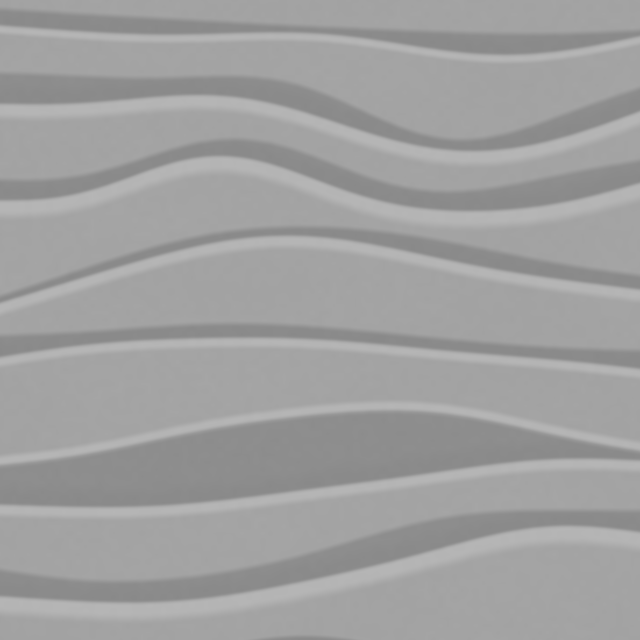
Reproduce this pattern procedurally as a three.js fragment shader.

```glsl
// Seven grey, softly embossed wavy folds, each a dark shadow above a pale ridge.
varying vec2 vUv;

const float PI = 3.14159265;
const float GRID = 768.0; // design units across the canvas
const float BASE = 0.64;
const float SHADOW = 0.542;
const float RIDGE = 0.708;

float hash(vec2 p) {
  return fract(sin(dot(p, vec2(127.1, 311.7))) * 43758.55);
}

float noise(vec2 p) {
  vec2 cell = floor(p);
  vec2 f = fract(p);
  f = f * f * (3.0 - 2.0 * f);
  float low = mix(hash(cell), hash(cell + vec2(1.0, 0.0)), f.x);
  float high = mix(hash(cell + vec2(0.0, 1.0)), hash(cell + 1.0), f.x);
  return mix(low, high, f.y);
}

// Straight run between two end heights plus five sine harmonics
float wave(float x, vec2 ends, vec3 low, vec2 high) {
  float a = PI * x;
  return mix(ends.x, ends.y, x)
    + dot(low, sin(a * vec3(1.0, 2.0, 3.0)))
    + dot(high, sin(a * vec2(4.0, 5.0)));
}

// Soft pale strip that starts at depth zero
float ridgeMask(float depth, float width) {
  return smoothstep(-1.0, 5.0, depth)
    * (1.0 - smoothstep(0.55 * width, 1.2 * width, depth));
}

// Shadow of the given thickness above the crease, ridge below it
float fold(float tone, float depth, float thickness, float width) {
  float shadow = smoothstep(-4.0, 5.0, depth + thickness)
    * (1.0 - smoothstep(-3.0, 3.0, depth));
  float shade = SHADOW + 0.012 * smoothstep(-8.0, -30.0, depth);
  tone = mix(tone, shade, shadow);
  return mix(tone, RIDGE, ridgeMask(depth, width));
}

void main() {
  float x = vUv.x;
  float y = (1.0 - vUv.y) * GRID;
  float tone = BASE + 0.008 * (noise(vUv * vec2(5.0, 9.0)) - 0.5);
  float crease;
  float thickness;

  // Upper folds
  crease = wave(x, vec2(30.0, 43.0), vec3(13.1, -8.4, 8.8), vec2(-1.1, -0.8));
  thickness = wave(x, vec2(20.0, 7.0), vec3(3.5, -6.1, 7.8), vec2(-0.6, -1.1));
  tone = fold(tone, y - crease, thickness, 11.0);

  crease = wave(x, vec2(124.0, 133.0), vec3(19.5, -30.3, 8.5), vec2(3.8, 0.5));
  thickness = wave(x, vec2(37.0, 28.0), vec3(-11.1, 1.7, -3.5), vec2(-1.7, 5.1));
  tone = fold(tone, y - crease, thickness, 19.0);

  crease = wave(x, vec2(240.0, 219.0), vec3(-8.7, -31.8, 7.8), vec2(8.7, 4.0));
  thickness = wave(x, vec2(25.0, 27.0), vec3(-3.0, -4.0, -0.7), vec2(-2.7, 3.3));
  tone = fold(tone, y - crease, thickness, 22.0);

  // Middle folds
  crease = wave(x, vec2(363.0, 347.0), vec3(-65.6, -10.7, 5.0), vec2(1.1, -0.4));
  thickness = wave(x, vec2(8.0, 17.0), vec3(2.9, -2.9, 2.2), vec2(1.2, -1.2));
  tone = fold(tone, y - crease, thickness, 16.0);

  crease = wave(x, vec2(428.0, 442.0), vec3(-27.9, -4.9, -0.7), vec2(-0.1, -0.8));
  thickness = wave(x, vec2(26.0, 22.0), vec3(-11.1, 0.0, -3.3), vec2(-0.9, -1.3));
  tone = fold(tone, y - crease, thickness, 13.0);

  // Broad hollow with a second ridge along its upper lip
  crease = wave(x, vec2(605.0, 552.0), vec3(6.1, 10.4, -1.2), vec2(1.5, -0.8));
  thickness = wave(x, vec2(46.0, 10.0), vec3(57.0, 2.6, -4.4), vec2(2.0, -2.4));
  float depth = y - crease;
  tone = fold(tone, depth, thickness, 15.0);
  tone = mix(tone, RIDGE, ridgeMask(-depth - thickness, 13.0));

  // Lowest fold
  crease = wave(x, vec2(715.0, 638.0), vec3(13.1, 19.1, -4.8), vec2(2.7, -1.4));
  thickness = wave(x, vec2(32.0, 26.0), vec3(1.4, -3.2, -5.3), vec2(3.2, -2.7));
  tone = fold(tone, y - crease, thickness, 23.0);

  // Sliver of shadow rising over the bottom edge
  float bend = (x - 0.475) / 0.085;
  tone = mix(tone, SHADOW, smoothstep(-3.0, 4.0, y - 763.0 - 6.0 * bend * bend));

  // Faint surface grain
  tone += 0.008 * (noise(vUv * 90.0) - 0.5);
  gl_FragColor = vec4(vec3(tone), 1.0);
}
```
